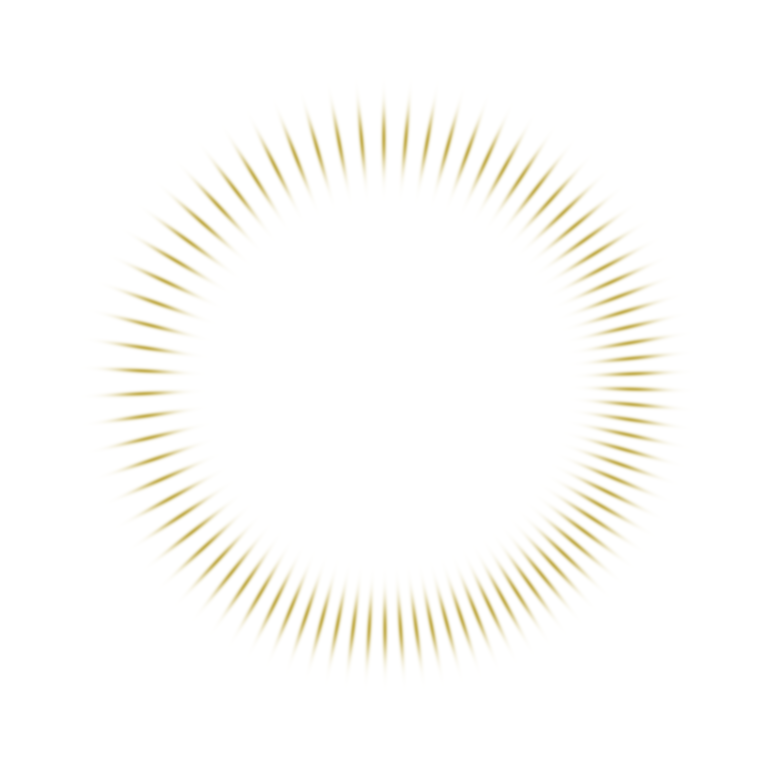
Write a three.js fragment shader that draws this background.

```glsl
// A ring of fine golden rays on white, packed closer at the lower right.
// A warped angular phase is repeated into rays; each ray is a soft
// Gaussian streak, narrow across and long along the radius.

varying vec2 vUv;

const float TAU = 6.2831853;

const vec3 PAPER = vec3(1.0);
const vec3 GOLD = vec3(0.77, 0.69, 0.33);

const vec2 RAY_ORIGIN = vec2(0.5, 0.5013);
const vec2 RING_CENTER = vec2(0.505, 0.5);
const float RING_RADIUS = 0.319;
const float RAY_HALF_LENGTH = 0.0238;
const float RAY_HALF_WIDTH = 0.0021;

const float RAY_COUNT = 84.0;
const float PHASE_OFFSET = -2.534;
// Angular warp terms: amplitude in rays, harmonic, phase shift
const vec3 WARP_MAIN = vec3(3.296, 1.0, 0.6635);
const vec3 WARP_FINE = vec3(0.118, 3.0, 2.206);

// Value and angular slope of one warp term
vec2 warp(float angle, vec3 term) {
  float a = term.y * angle + term.z;
  return term.x * vec2(cos(a), -term.y * sin(a));
}

// Ray index (x) and rays per radian (y) at an angle
vec2 rayPhase(float angle) {
  float density = RAY_COUNT / TAU;
  return vec2(density * angle + PHASE_OFFSET, density)
    + warp(angle, WARP_MAIN) + warp(angle, WARP_FINE);
}

float gaussian(float x, float sigma) {
  float t = x / sigma;
  return exp(-0.5 * t * t);
}

void main() {
  // Angle counted anticlockwise from the top
  vec2 p = vUv - RAY_ORIGIN;
  float angle = atan(-p.x, p.y);

  // Arc distance to the nearest ray axis
  vec2 phase = rayPhase(angle);
  float offset = fract(phase.x + 0.5) - 0.5;
  float across = offset / phase.y * length(p);

  // Distance along the ray from the ring line
  float along = length(vUv - RING_CENTER) - RING_RADIUS;

  float ray = gaussian(across, RAY_HALF_WIDTH) * gaussian(along, RAY_HALF_LENGTH);
  gl_FragColor = vec4(mix(PAPER, GOLD, ray), 1.0);
}
```
